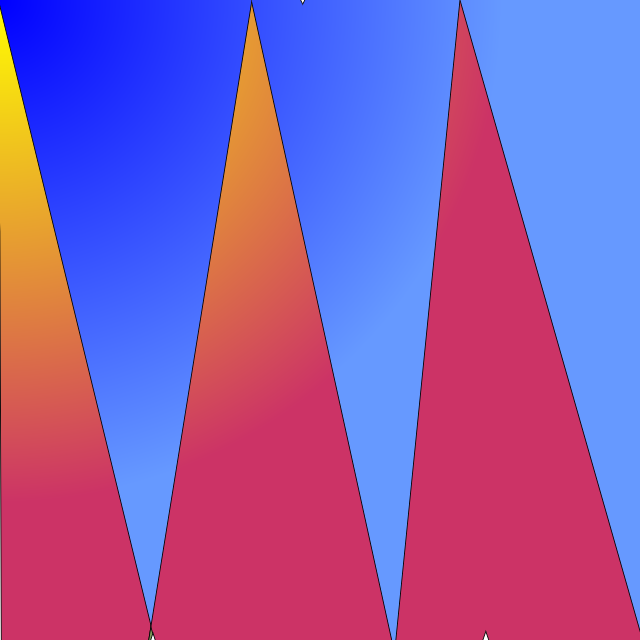
A WebGL 1 fragment shader for this background:

```glsl
precision highp float;
// Three tall outlined wedges stand on a blue sky, with tiny spikes at the rims.
// Two radial ramps share the upper left corner: one colours the sky, the other
// the wedges. Each wedge is the signed distance to two slanted lines.

uniform vec2 u_resolution;

// Distance to a wedge from its apex down to two feet on the line y = 0.
float wedgeDistance(vec2 p, vec2 apex, vec2 feet) {
  vec2 sides = mix(apex.xx, feet, (apex.y - p.y) / apex.y);
  vec2 run = feet - apex.x;
  vec2 lean = apex.y / sqrt(run * run + apex.y * apex.y);
  return max((sides.x - p.x) * lean.x, (p.x - sides.y) * lean.y);
}

// Lay a filled wedge with a thin black outline over a colour.
vec3 paintWedge(vec3 under, vec3 fill, vec2 p, vec2 apex, vec2 feet) {
  float pixel = 1.0 / min(u_resolution.x, u_resolution.y);
  float d = wedgeDistance(p, apex, feet);
  float inside = clamp(0.5 - d / pixel, 0.0, 1.0);
  float outline = clamp((0.00065 - abs(d)) / pixel + 0.5, 0.0, 1.0);
  return mix(mix(under, fill, inside), vec3(0.0), outline);
}

void main() {
  vec2 p = gl_FragCoord.xy / u_resolution;

  // Radial ramps from the upper left corner
  float ramp = clamp(distance(p, vec2(0.0, 1.0)) / 0.785, 0.0, 1.0);
  vec3 sky = mix(vec3(0.0, 0.0, 1.0), vec3(0.4, 0.6, 1.0), ramp);
  vec3 ember = mix(vec3(1.0, 1.0, 0.0), vec3(0.8, 0.2, 0.4), ramp);
  vec3 white = vec3(1.0);

  // Large wedges, left to right
  vec3 color = paintWedge(sky, ember, p, vec2(-0.0025, 1.0), vec2(-0.02, 0.2414));
  color = paintWedge(color, ember, p, vec2(0.3932, 0.997), vec2(0.2324, 0.612));
  color = paintWedge(color, ember, p, vec2(0.7187, 1.0), vec2(0.6185, 1.004));

  // Green overlap where the first two wedges cross, and the sliver at the left
  color = paintWedge(color, vec3(0.5, 0.6, 0.35), p, vec2(0.2357, 0.0208), vec2(0.2324, 0.2414));
  color = paintWedge(color, white, p, vec2(0.0, 0.587), vec2(-0.02, 0.002));

  // White spikes: two on the lower rim, one hanging from the upper rim
  color = paintWedge(color, white, p, vec2(0.239, 0.011), vec2(0.2355, 0.2425));
  color = paintWedge(color, white, p, vec2(0.7591, 0.0135), vec2(0.7545, 0.7637));
  vec2 hanging = vec2(p.x, 1.0 - p.y);
  color = paintWedge(color, white, hanging, vec2(0.473, 0.0065), vec2(0.4697, 0.4763));

  gl_FragColor = vec4(color, 1.0);
}
```
